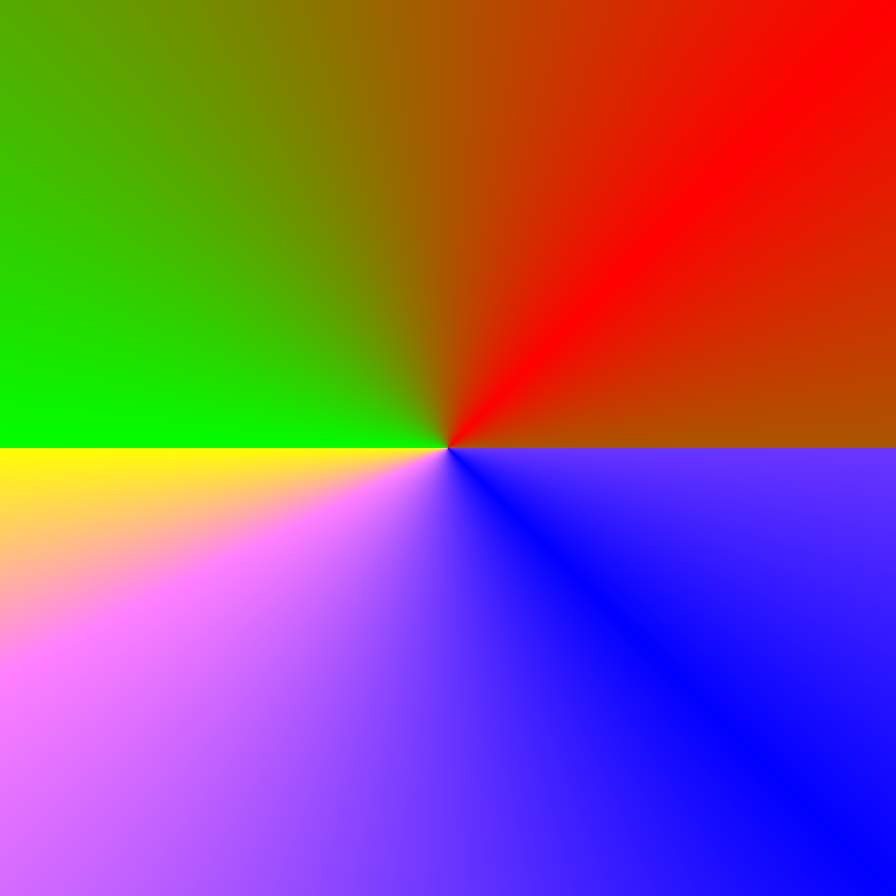
This background is drawn by a Shadertoy shader. Its source:

```glsl
// Two mirrored conic gradients: red to green above, blue through pink to yellow below.

#define CENTER vec2(0.5, 0.5)
#define START_ANGLE 45.0
#define SWEEP_ANGLE 135.0
#define PINK_STOP 0.8
#define RED vec3(1.0, 0.0, 0.0)
#define GREEN vec3(0.0, 1.0, 0.0)
#define BLUE vec3(0.0, 0.0, 1.0)
#define PINK vec3(1.0, 0.5, 1.0)
#define YELLOW vec3(1.0, 1.0, 0.0)

// Sweep position: 0 on the starting ray, 1 on the left horizon.
float sweepPosition(vec2 p) {
    float angle = degrees(atan(max(abs(p.y), 1e-6), p.x));
    return abs(angle - START_ANGLE) / SWEEP_ANGLE;
}

vec3 upperGradient(float t) {
    return mix(RED, GREEN, t);
}

vec3 lowerGradient(float t) {
    vec3 blueToPink = mix(BLUE, PINK, clamp(t / PINK_STOP, 0.0, 1.0));
    return mix(blueToPink, YELLOW, clamp((t - PINK_STOP) / (1.0 - PINK_STOP), 0.0, 1.0));
}

void mainImage(out vec4 fragColor, in vec2 fragCoord) {
    float unit = min(iResolution.x, iResolution.y);
    vec2 p = (fragCoord - CENTER * iResolution.xy) / unit;
    float t = sweepPosition(p);

    // Join the halves with a one-pixel soft horizon.
    float above = clamp(p.y * unit + 0.5, 0.0, 1.0);
    fragColor = vec4(mix(lowerGradient(t), upperGradient(t), above), 1.0);
}
```
